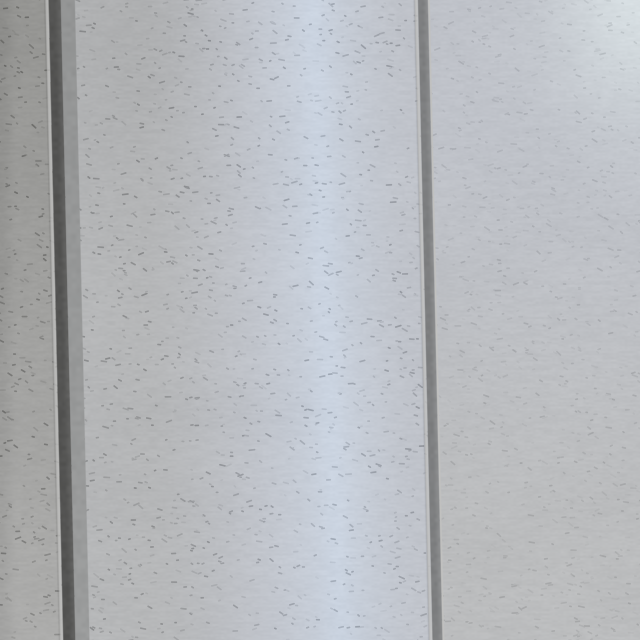
Give the GLSL for this texture, as a Shadertoy shader.

```glsl
// Brushed, speckled light panels parted by two leaning vertical grooves.
// Broad gradients shade each panel, a soft vertical gleam crosses the middle one,
// and jittered grids scatter small slanted flecks over fine horizontal grain.

const float FIRST_GROOVE = 0.076;   // left edge of the first groove at the top
const float PITCH = 0.577;          // distance between grooves
const float LEAN = 0.0228;          // sideways drift from top to bottom
const vec2 GROOVE_WIDTH = vec2(0.019, 0.0155);
const vec2 BEVEL_WIDTH = vec2(0.022, 0.003);
const float LIP_WIDTH = 0.0055;
const float EDGE_SOFTNESS = 0.0014;
const float FLECK_STRENGTH = 0.17;
const float GRAIN_STRENGTH = 0.022;
const int FLECK_LAYERS = 3;

const vec3 SHADE_TOP = vec3(0.585, 0.585, 0.575);
const vec3 SHADE_LOW = vec3(0.675, 0.675, 0.67);
const vec3 WARM_GREY = vec3(0.71, 0.715, 0.72);
const vec3 COOL_GREY = vec3(0.75, 0.763, 0.79);
const vec3 GLEAM = vec3(0.785, 0.818, 0.865);
const vec3 CORNER_GLOW = vec3(0.84, 0.87, 0.885);
const vec3 GROOVE_DARK = vec3(0.325, 0.325, 0.32);
const vec3 GROOVE_PALE = vec3(0.49, 0.495, 0.50);
const vec3 BEVEL = vec3(0.575, 0.58, 0.58);
const vec3 LIP = vec3(0.755, 0.755, 0.75);

float hash(vec2 p) {
    vec3 q = fract(p.xyx * 0.1031);
    q += dot(q, q.yzx + 33.33);
    return fract((q.x + q.y) * q.z);
}

float noise(vec2 p) {
    vec2 i = floor(p), f = fract(p);
    f = f * f * (3.0 - 2.0 * f);
    return mix(mix(hash(i), hash(i + vec2(1, 0)), f.x),
               mix(hash(i + vec2(0, 1)), hash(i + vec2(1, 1)), f.x), f.y);
}

float bell(float x, float width) {
    return exp(-x * x / (width * width));
}

// Soft-edged strip covering a..b
float strip(float x, float a, float b, float soft) {
    return smoothstep(a - soft, a + soft, x) - smoothstep(b - soft, b + soft, x);
}

// Darkness of the slanted flecks of one layer
float flecks(vec2 p, float layer, float soft) {
    vec2 cell = vec2(0.021, 0.016) * (1.0 + 0.17 * layer);
    vec2 base = floor(p / cell);
    float dark = 0.0;
    for (int j = -1; j <= 1; j++)
    for (int i = -1; i <= 1; i++) {
        vec2 id = base + vec2(i, j);
        vec2 seed = id + 71.0 * (layer + 1.0);
        vec2 jitter = vec2(hash(seed), hash(seed + 19.7));
        vec2 center = (id + jitter) * cell;
        float chance = 0.12 + 0.55 * noise(center * 13.0 + layer * 5.0);
        float present = step(hash(seed + 43.1), chance);
        float angle = mix(-0.75, 0.45, hash(seed + 61.3));
        float size = hash(seed + 83.9);
        vec2 axis = vec2(cos(angle), sin(angle));
        vec2 d = p - center;
        float along = clamp(dot(d, axis), -1.0, 1.0);
        float halfLength = mix(0.0008, 0.0042, size * size);
        along -= clamp(along, -halfLength, halfLength);
        float dist = length(vec2(along, dot(d, vec2(-axis.y, axis.x))));
        float ink = 1.0 - smoothstep(0.0003, 0.0012 + soft, dist);
        dark = max(dark, present * ink * mix(0.2, 1.0, hash(seed + 97.2)));
    }
    return dark;
}

void mainImage(out vec4 fragColor, in vec2 fragCoord) {
    vec2 p = fragCoord / iResolution.xy;
    float pixel = 1.0 / iResolution.y;
    float soft = max(EDGE_SOFTNESS, 0.7 * pixel);
    float drop = 1.0 - p.y;
    float u = p.x - LEAN * drop;

    // Panel shading, from the shaded left strip to the bright right one
    vec3 leftPanel = mix(SHADE_TOP, SHADE_LOW, drop) - 0.035 * smoothstep(0.03, 0.0, p.x);
    vec3 midPanel = mix(WARM_GREY, COOL_GREY, smoothstep(0.2, 0.43, u));
    midPanel -= 0.03 * bell(u - 0.2, 0.14) * smoothstep(0.5, 1.0, p.y);
    float gleamX = p.x - mix(0.488, 0.532, drop);
    midPanel = mix(midPanel, GLEAM, 0.85 * bell(gleamX, 0.085));
    midPanel += vec3(0.012, 0.018, 0.024) * bell(gleamX, 0.025);
    vec3 rightPanel = mix(COOL_GREY, WARM_GREY + 0.022, smoothstep(0.15, 0.9, drop));
    rightPanel = mix(rightPanel, CORNER_GLOW, bell(length((p - 1.0) * vec2(1.0, 0.7)), 0.13));
    vec3 color = mix(leftPanel, midPanel, step(FIRST_GROOVE, u));
    float onRight = step(FIRST_GROOVE + PITCH, u);
    color = mix(color, rightPanel, onRight);

    // Brushed grain and broad mottling
    float grain = noise(p * vec2(75.0, 300.0)) + 0.6 * noise(p * vec2(230.0, 380.0) + 9.0) - 0.8;
    color += GRAIN_STRENGTH * grain + 0.014 * (noise(p * vec2(9.0, 14.0)) - 0.5);

    // Flecks, fainter on the right panel
    float dark = 0.0;
    for (int k = 0; k < FLECK_LAYERS; k++)
        dark = max(dark, flecks(p + 0.37 * float(k), float(k), 0.7 * pixel));
    color -= FLECK_STRENGTH * dark * mix(1.0, 0.5, onRight);

    // Grooves with a pale lip on the left and a bevel on the right
    for (int k = 0; k < 2; k++) {
        float x = u - FIRST_GROOVE - PITCH * float(k);
        float width = GROOVE_WIDTH[k];
        vec3 groove = k == 0 ? GROOVE_DARK : GROOVE_PALE;
        groove += 0.05 * smoothstep(0.4, 1.0, x / width) + 0.03 * (noise(p * 160.0) - 0.5);
        vec3 bevel = k == 0 ? BEVEL + 0.03 * drop + 0.03 * (noise(p * 130.0) - 0.5) : LIP;
        color = mix(color, LIP, 0.75 * strip(x, -LIP_WIDTH, 0.0, soft));
        color -= 0.07 * bell(x + LIP_WIDTH, 0.0016);
        color = mix(color, bevel, strip(x, width, width + BEVEL_WIDTH[k], soft));
        color = mix(color, groove, strip(x, 0.0, width, soft));
    }
    fragColor = vec4(clamp(color, 0.0, 1.0), 1.0);
}
```
